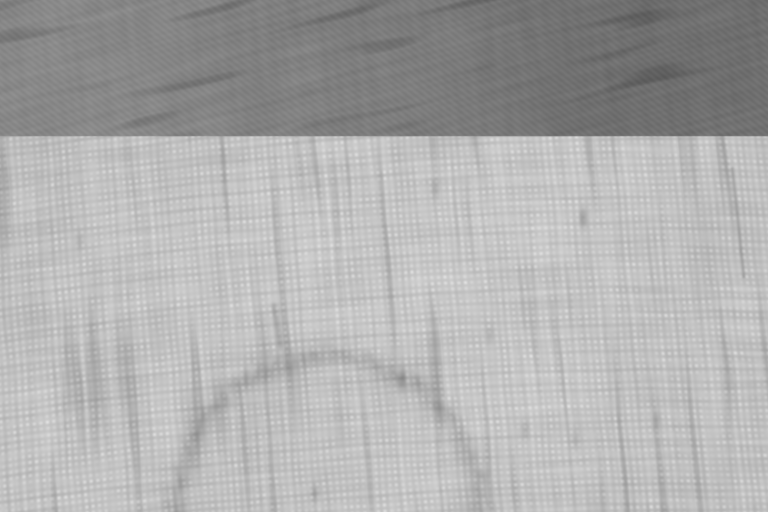
Reproduce this texture procedurally as a Shadertoy shader.

```glsl
// Pale woven cloth with a faint ring stain below a darker, slanted strip of cloth.
// Threads are stretched gradient noise plus a sine weave in sheared coordinates;
// the stain is a noisy circle band, with soft elliptical specks around it.

vec2 hashGradient(vec2 cell) {
    vec3 h = fract(cell.xyx * vec3(0.1031, 0.1030, 0.0973));
    h += dot(h, h.yzx + 33.33);
    float angle = 6.2832 * fract((h.x + h.y) * h.z);
    return vec2(cos(angle), sin(angle));
}

float gradientNoise(vec2 p) {
    vec2 i = floor(p), f = fract(p);
    vec2 u = f * f * f * (f * (f * 6.0 - 15.0) + 10.0);
    float a = dot(hashGradient(i), f);
    float b = dot(hashGradient(i + vec2(1, 0)), f - vec2(1, 0));
    float c = dot(hashGradient(i + vec2(0, 1)), f - vec2(0, 1));
    float d = dot(hashGradient(i + vec2(1, 1)), f - vec2(1, 1));
    return mix(mix(a, b, u.x), mix(c, d, u.x), u.y);
}

float cloudNoise(vec2 p) {
    float sum = 0.0, gain = 0.5;
    for (int i = 0; i < 4; i++) {
        sum += gain * gradientNoise(p);
        p = p * 2.03 + 17.3;
        gain *= 0.55;
    }
    return sum;
}

float segmentDistance(vec2 p, vec2 a, vec2 b) {
    vec2 pa = p - a, ba = b - a;
    return length(pa - ba * clamp(dot(pa, ba) / dot(ba, ba), 0.0, 1.0));
}

// Soft marks on the cloth: ring, spur, dark thread and specks
float stainDepth(vec2 p, vec2 thread) {
    vec2 q = p - vec2(0.64, 0.012);
    float angle = atan(q.y, q.x);
    float ragged = gradientNoise(thread * vec2(75.0, 32.0));
    float radius = 0.291 + 0.013 * gradientNoise(vec2(angle * 3.0, 4.0)) + 0.009 * ragged;
    float band = exp(-pow((length(q) - radius) / 0.019, 2.0));
    float depth = 0.085 * band * (0.85 + 0.8 * ragged);
    depth += 0.02 * exp(-pow((length(q) - radius) / 0.045, 2.0));

    float spur = segmentDistance(p, vec2(0.535, 0.402), vec2(0.547, 0.325));
    depth += 0.10 * exp(-pow(spur / 0.0065, 2.0));
    float darkThread = segmentDistance(p, vec2(1.430, 0.67), vec2(1.453, 0.46));
    depth += 0.09 * exp(-pow(darkThread / 0.004, 2.0));

    // Each speck: x, y, strength
    vec3 specks[9] = vec3[9](
        vec3(1.139, 0.574, 0.14), vec3(0.785, 0.257, 0.12), vec3(0.850, 0.630, 0.08),
        vec3(0.156, 0.530, 0.07), vec3(0.957, 0.346, 0.07), vec3(1.283, 0.180, 0.07),
        vec3(1.025, 0.160, 0.08), vec3(0.615, 0.037, 0.10), vec3(1.123, 0.140, 0.07));
    for (int i = 0; i < 9; i++) {
        vec2 d = (p - specks[i].xy) / vec2(0.008, 0.018);
        depth += specks[i].z * exp(-dot(d, d));
    }
    return depth;
}

float paleCloth(vec2 p, float weaveFade) {
    // Warp leans right going down; weft rises to the right on the left side
    vec2 thread = vec2(p.x + (0.06 + 0.03 * p.x) * p.y,
                       p.y - 0.14 * p.x + 0.05 * p.x * p.x);
    thread += 0.003 * vec2(gradientNoise(p * 9.0), gradientNoise(p * 9.0 + 40.0));

    float shade = 0.762 + 0.05 * cloudNoise(p * 3.0);
    shade += 0.018 * exp(-dot(p - vec2(0.95, 0.62), p - vec2(0.95, 0.62)) * 5.0);
    shade -= 0.018 * smoothstep(1.1, 1.5, p.x) + 0.012 * smoothstep(0.3, 0.0, p.x);

    // Long irregular threads in both directions
    float warp = gradientNoise(thread * vec2(85.0, 4.0));
    float gaps = gradientNoise(thread * vec2(42.0, 2.4) + 60.0);
    float weft = gradientNoise(thread * vec2(5.0, 80.0) + 20.0);
    shade += 0.045 * warp + 0.045 * weft;
    shade -= 0.085 * smoothstep(0.12, 0.5, gaps);

    // Fine over-under grid with bright pinholes
    vec2 wave = 0.5 + 0.5 * cos(6.2832 * thread * vec2(77.0, 80.0));
    float pinhole = wave.x * wave.y;
    float glint = 0.5 + 1.3 * gradientNoise(thread * vec2(38.0, 40.0) + 9.0);
    shade += weaveFade * (0.075 * (pinhole - 0.25) * max(glint, 0.1)
                        + 0.016 * (wave.x + wave.y - 1.0));
    return shade - stainDepth(p, thread);
}

float darkCloth(vec2 p, float weaveFade) {
    // Threads climb to the right
    vec2 thread = vec2(p.x + 0.12 * p.y, p.y - 0.23 * p.x);
    float shade = mix(0.535, 0.435, smoothstep(0.05, 1.45, p.x + 0.25 * (p.y - 0.86)));
    shade += 0.045 * cloudNoise(p * vec2(5.0, 4.0) + 70.0);
    shade += 0.035 * gradientNoise(thread * vec2(5.0, 85.0));
    shade += 0.022 * gradientNoise(thread * vec2(60.0, 5.0));
    float crease = gradientNoise(thread * vec2(4.0, 30.0) + 33.0);
    shade -= 0.07 * smoothstep(0.2, 0.55, crease);
    shade += weaveFade * 0.013 * sin(6.2832 * dot(p, vec2(62.0, 78.0)));
    return shade;
}

void mainImage(out vec4 fragColor, in vec2 fragCoord) {
    vec2 p = fragCoord / iResolution.y;
    float pixel = 1.0 / iResolution.y;
    float weaveFade = 1.0 - smoothstep(0.004, 0.007, pixel);

    // Straight seam between the two cloths
    float seam = smoothstep(-pixel, pixel, p.y - 0.734);
    float shade = mix(paleCloth(p, weaveFade), darkCloth(p, weaveFade), seam);
    fragColor = vec4(vec3(clamp(shade, 0.0, 1.0)), 1.0);
}
```
